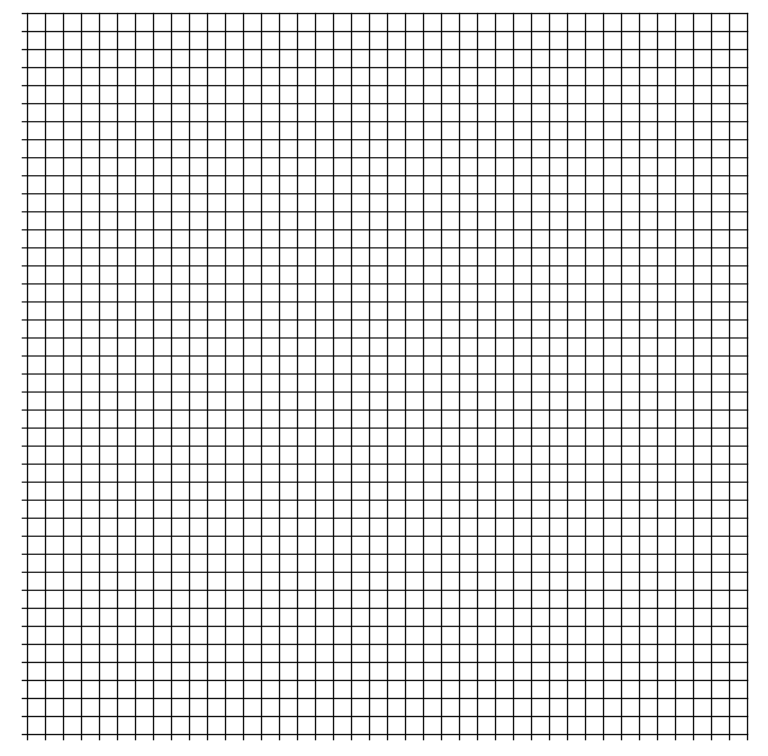
Give the GLSL for this pattern, as a Shadertoy shader.

```glsl
// Square ruled grid of thin black lines on white, 40 by 40 cells.
// Each line runs slightly past the left or bottom edge as a tick mark.
// Lines are box-filtered bands around the nearest grid coordinate.

// Lengths are in units of the canvas height.
const vec2 CELLS = vec2(40.0);
const vec2 GRID_MIN = vec2(0.0364, 0.0284);
const vec2 GRID_MAX = vec2(0.9888, 0.9821);
const float TICK_LENGTH = 0.0076;
const float LINE_WIDTH = 0.00155;
const float FILTER_PIXELS = 1.25;
const vec3 PAPER = vec3(1.0);
const vec3 INK = vec3(0.0);

// Share of the filter window covered by a band, at a distance from its axis.
vec2 bandCoverage(vec2 dist, vec2 width, float window) {
    vec2 ramp = (0.5 * (width + window) - dist) / window;
    return clamp(ramp, vec2(0.0), min(vec2(1.0), width / window));
}

// x: ink of the vertical lines, y: ink of the horizontal lines.
vec2 gridLines(vec2 p, float window) {
    // Distance to the nearest line on each axis, within the line count
    vec2 pitch = (GRID_MAX - GRID_MIN) / CELLS;
    vec2 index = clamp(floor((p - GRID_MIN) / pitch + 0.5), vec2(0.0), CELLS);
    vec2 dist = abs(p - GRID_MIN - index * pitch);
    vec2 lines = bandCoverage(dist, vec2(LINE_WIDTH), window);

    // Extent of the lines, lengthened by the ticks at the low end
    vec2 start = GRID_MIN - TICK_LENGTH;
    vec2 end = GRID_MAX + 0.5 * LINE_WIDTH;
    vec2 extent = bandCoverage(abs(p - 0.5 * (start + end)), end - start, window);
    return lines * extent.yx;
}

void mainImage(out vec4 fragColor, in vec2 fragCoord) {
    vec2 p = fragCoord / iResolution.y;
    vec2 lines = gridLines(p, FILTER_PIXELS / iResolution.y);

    // Both line sets overlap at the crossings
    float ink = 1.0 - (1.0 - lines.x) * (1.0 - lines.y);
    fragColor = vec4(mix(PAPER, INK, ink), 1.0);
}
```
